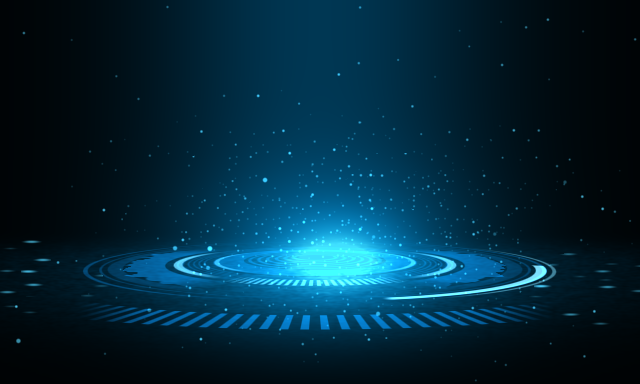
Give the GLSL for this background, as a WebGL 2 fragment shader.

```glsl
#version 300 es
precision highp float;
// A glowing technical dial lying on a dark floor under a soft blue beam.
// A tilted-plane mapping turns screen points into dial radius and angle;
// bands, ticks and arcs are cut from those, then hashed motes drift above.
uniform vec2 u_resolution;
out vec4 outColor;

const float TAU = 6.2831853;
const vec2 DIAL_CENTER = vec2(-0.013, -0.167);
const vec3 RING_BLUE = vec3(0.03, 0.42, 0.72);
const vec3 ICE = vec3(0.60, 0.92, 1.0);

vec2 hash2(vec2 p) {
    vec3 q = fract(p.xyx * vec3(0.1031, 0.1030, 0.0973));
    q += dot(q, q.yzx + 33.33);
    return fract((q.xx + q.yz) * q.zy);
}

float gradientNoise(vec2 p) {
    vec2 i = floor(p), f = fract(p);
    vec2 u = f * f * f * (f * (f * 6.0 - 15.0) + 10.0);
    vec4 n;
    for (int k = 0; k < 4; k++) {
        vec2 corner = vec2(float(k & 1), float(k >> 1));
        n[k] = dot(hash2(i + corner) * 2.0 - 1.0, f - corner);
    }
    return mix(mix(n.x, n.y, u.x), mix(n.z, n.w, u.x), u.y);
}

float bell(vec2 p, vec2 center, vec2 size) {
    vec2 d = (p - center) / size;
    return exp(-dot(d, d));
}

// Light level to colour: deep navy, then azure, then cyan
vec3 tone(float level) {
    float l = min(level, 1.0);
    return vec3(0.25 * pow(l, 7.0), l * (0.66 + 0.22 * pow(l, 6.0)), l);
}

float band(float v, float lo, float hi, float aa) {
    return smoothstep(lo - aa, lo + aa, v) - smoothstep(hi - aa, hi + aa, v);
}

// Radius and angle on the floor; angle zero faces the viewer
vec2 dialPolar(vec2 p, float tilt, float shift) {
    float y = (DIAL_CENTER.y - p.y) / tilt;
    float x = p.x - DIAL_CENTER.x;
    float a = 1.0 - shift * shift;
    float r = (sqrt(y * y + a * x * x) - shift * y) / a;
    return vec2(r, atan(x, y - shift * r));
}

float ticks(float angle, float count, float fill) {
    float s = angle * count / TAU;
    float d = abs(fract(s) - 0.5);
    float aa = max(fwidth(s), 0.02) * 0.7;
    return 1.0 - smoothstep(0.5 * fill - aa, 0.5 * fill + aa, d);
}

// One dot per occupied cell, with random place, size and strength
float motes(vec2 p, float cell, float radius, float density, float seed, float aa) {
    vec2 id = floor(p / cell);
    vec2 spot = 0.2 + 0.6 * hash2(id + seed);
    vec2 pick = hash2(id + seed + 57.0);
    float size = radius * mix(0.5, 1.0, pick.y);
    float d = length(p - (id + spot) * cell);
    float dotMask = 1.0 - smoothstep(size - aa, size + aa, d);
    return dotMask * step(pick.x, density) * mix(0.25, 1.0, pick.y * pick.y);
}

vec3 dial(vec2 p) {
    vec2 polar = dialPolar(p, 0.13, 0.5);
    float r = polar.x, a = polar.y;
    float aa = 0.6 * fwidth(r) + 0.0005;
    float side = abs(sin(a));
    float front = smoothstep(-0.2, 0.6, cos(a));
    // Fine inner grooves and the broad inner ring
    float blue = 0.35 * band(r, 0.185, 0.265, aa);
    for (int i = 0; i < 6; i++) {
        float lo = 0.05 + 0.023 * float(i);
        blue += 0.35 * band(r, lo, lo + 0.009, aa);
        float groove = 0.285 + 0.014 * float(i);
        blue += 0.3 * band(r, groove, groove + 0.005, aa);
    }
    // Ragged side plates
    float ragged = 0.49 + 0.07 * gradientNoise(vec2(a * 9.0, r * 14.0));
    blue += 0.55 * band(r, 0.39, ragged, aa) * smoothstep(0.55, 0.85, side);
    // Faint outer tracks
    blue += 0.45 * band(r, 0.592, 0.604, aa) * smoothstep(0.2, 0.9, side);
    blue += 0.35 * band(r, 0.555, 0.562, aa) * side;
    blue += 0.25 * band(r, 0.50, 0.54, aa) * smoothstep(0.5, 0.9, side);
    // Front tick scales
    float sweep = 1.0 - smoothstep(0.42, 0.64, abs(p.x - DIAL_CENTER.x));
    blue += 0.75 * band(r, 0.79, 0.98, aa) * ticks(a, 114.0, 0.42) * front * sweep;
    float nearTicks = band(r, 0.32, 0.395, aa) * ticks(a, 114.0, 0.5);
    // Bright crescents and the long sweeping arc
    float ice = 0.6 * nearTicks * smoothstep(0.75, 0.95, cos(a));
    ice += 0.7 * band(r, 0.345, 0.368, aa) * smoothstep(0.65, 0.95, side);
    ice += 0.4 * band(r, 0.25, 0.262, aa) * smoothstep(0.6, 0.95, side);
    ice += 0.95 * band(r, 0.575, 0.603, aa) * band(a, 0.33, 1.75, 0.03);
    ice += 0.5 * band(r, 0.618, 0.628, aa) * band(a, 0.7, 2.3, 0.2);
    return RING_BLUE * blue + ICE * ice;
}

void main() {
    vec2 p = (gl_FragCoord.xy - 0.5 * u_resolution) / u_resolution.y;
    float pixel = 1.0 / u_resolution.y;
    float ground = 1.0 - smoothstep(-0.18, -0.10, p.y);
    // Beam, floor haze and hot core
    float level = 0.015 + 0.31 * exp(-pow(p.x / 0.44, 2.0)) * smoothstep(-0.62, -0.12, p.y);
    level += 0.26 * bell(p, vec2(0.03, -0.13), vec2(0.34, 0.19));
    level += 0.42 * bell(p, vec2(0.05, -0.17), vec2(0.17, 0.10));
    float grain = gradientNoise(p * vec2(22.0, 90.0)) + gradientNoise(p * vec2(60.0, 200.0));
    float haze = bell(p, vec2(0.0, -0.22), vec2(0.80, 0.13));
    level += ground * haze * (0.19 + 0.09 * grain);
    vec3 color = tone(max(level, 0.0)) + dial(p) * 0.85;
    // Rising motes, denser toward the plume
    float plume = bell(p, vec2(0.09, -0.10), vec2(0.40, 0.20));
    float dust = 0.55 * motes(p, 0.016, 0.0022, 0.55 * plume, 3.0, pixel);
    dust += 0.8 * motes(p, 0.029, 0.0032, 0.40 * plume + 0.015, 19.0, pixel);
    dust += motes(p, 0.085, 0.0065, 0.22 * plume + 0.02, 41.0, pixel) * step(p.y, 0.12);
    // Flat glints on the far sides of the floor
    float flank = smoothstep(0.45, 0.75, abs(p.x)) * bell(p, vec2(-0.2, -0.24), vec2(1.0, 0.07));
    dust += 0.8 * motes(p * vec2(0.18, 1.0), 0.014, 0.003, 0.65 * flank, 73.0, pixel);
    color += vec3(0.35, 0.85, 1.0) * dust;
    outColor = vec4(clamp(color, 0.0, 1.0), 1.0);
}
```
